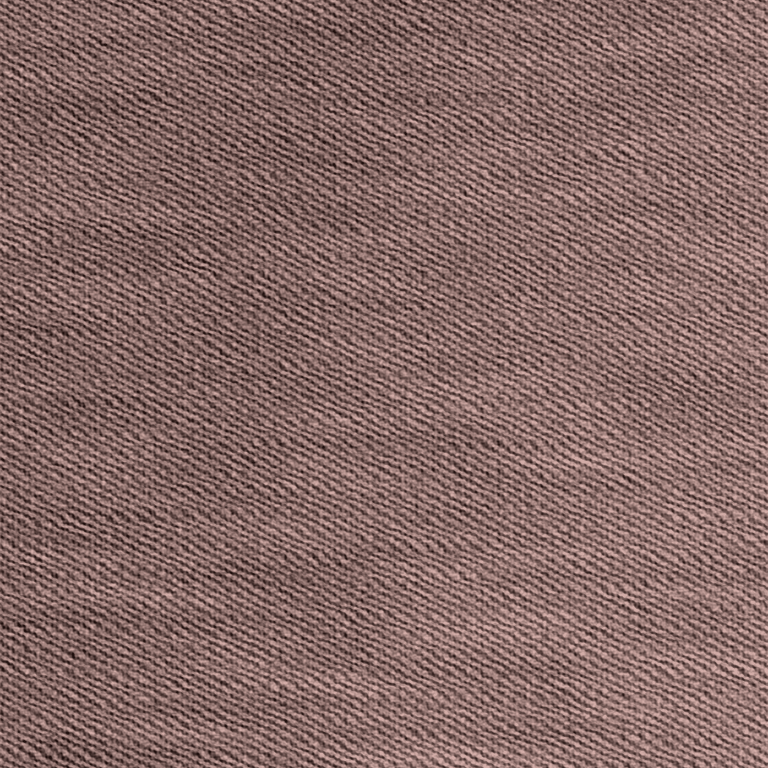
This texture is drawn by a Shadertoy shader. Its source:

```glsl
// Faded rose-brown twill cloth: fine broken diagonal ribs with streaky wear.

const float TAU = 6.2831853;
const vec2 RIBS = vec2(47.0, 88.0);   // diagonal ribs across and down
const float THREADS = 141.0;          // upright threads across, three per rib
const vec3 GROOVE = vec3(0.19, 0.12, 0.11);
const vec3 YARN = vec3(0.76, 0.62, 0.60);

vec2 hashGradient(vec2 cell) {
    vec3 p = fract(cell.xyx * vec3(0.1031, 0.1030, 0.0973));
    p += dot(p, p.yzx + 33.33);
    float angle = TAU * fract((p.x + p.y) * p.z);
    return vec2(cos(angle), sin(angle));
}

// Gradient noise, roughly -0.7 to 0.7
float gradientNoise(vec2 p) {
    vec2 cell = floor(p);
    vec2 f = p - cell;
    vec2 w = f * f * f * (f * (f * 6.0 - 15.0) + 10.0);
    float a = dot(hashGradient(cell), f);
    float b = dot(hashGradient(cell + vec2(1, 0)), f - vec2(1, 0));
    float c = dot(hashGradient(cell + vec2(0, 1)), f - vec2(0, 1));
    float d = dot(hashGradient(cell + vec2(1, 1)), f - vec2(1, 1));
    return mix(mix(a, b, w.x), mix(c, d, w.x), w.y);
}

float fractalNoise(vec2 p) {
    float sum = 0.0;
    float amplitude = 1.0;
    for (int i = 0; i < 4; i++) {
        sum += amplitude * gradientNoise(p);
        p = p * 2.03 + 17.7;
        amplitude *= 0.5;
    }
    return sum;
}

// Soft staircase that turns a straight diagonal into thread-by-thread steps
float threadSteps(float x, float count) {
    float t = x * count;
    return (floor(t) + smoothstep(0.1, 0.9, fract(t))) / count;
}

// Rib height from 0 in the groove to 1 on the yarn, softened by pixel size
float twill(vec2 uv, float shift, float pixel) {
    float x = mix(uv.x, threadSteps(uv.x, THREADS), 0.8);
    float phase = dot(vec2(x, uv.y), RIBS) + shift;
    float wave = 0.5 + 0.5 * cos(TAU * phase);
    float soft = clamp(RIBS.y * pixel, 0.0, 1.0);
    return mix(smoothstep(-0.1, 0.95, wave), 0.55, soft * soft);
}

// Uneven yarn lie: slow drift, slipped rows and small local wobble
float ribShift(vec2 uv) {
    return 0.6 * gradientNoise(uv * vec2(4.0, 5.0))
         + 0.45 * gradientNoise(uv * vec2(10.0, 55.0) + 31.0)
         + 0.22 * gradientNoise(uv * vec2(80.0, 120.0) + 57.0);
}

// Broad fading, lightest at the lower right, with horizontal streaks
float wear(vec2 uv) {
    float fade = 0.15 * smoothstep(0.2, 1.15, uv.x + 0.45 * (1.0 - uv.y) - 0.15);
    float clouds = 0.06 * fractalNoise(uv * vec2(3.0, 5.0) + 8.0);
    float streaks = 0.13 * fractalNoise(uv * vec2(4.0, 34.0) + 71.0);
    return fade + clouds + streaks - 0.05;
}

// Short flat fibres and fine speckle
float fibres(vec2 uv) {
    return 0.42 * gradientNoise(uv * vec2(130.0, 250.0) + 13.0)
         + 0.36 * gradientNoise(uv * vec2(270.0, 300.0) + 91.0);
}

void mainImage(out vec4 fragColor, in vec2 fragCoord) {
    vec2 uv = fragCoord / iResolution.xy;
    float pixel = 1.0 / iResolution.y;

    // Ribs weaken in rubbed patches
    float rubbed = gradientNoise(uv * vec2(14.0, 42.0) + 43.0);
    float contrast = 0.60 + 0.30 * rubbed;
    float rib = twill(uv, ribShift(uv), pixel);

    // Upright threads break the grooves into short dashes
    float thread = cos(TAU * uv.x * THREADS);
    float dashes = 0.10 * thread * (1.0 - rib) + 0.03 * thread;

    float tone = 0.57 + contrast * (rib - 0.55)
               + dashes + fibres(uv) + wear(uv);

    vec3 colour = mix(GROOVE, YARN, clamp(tone, -0.12, 1.12));
    fragColor = vec4(colour, 1.0);
}
```
